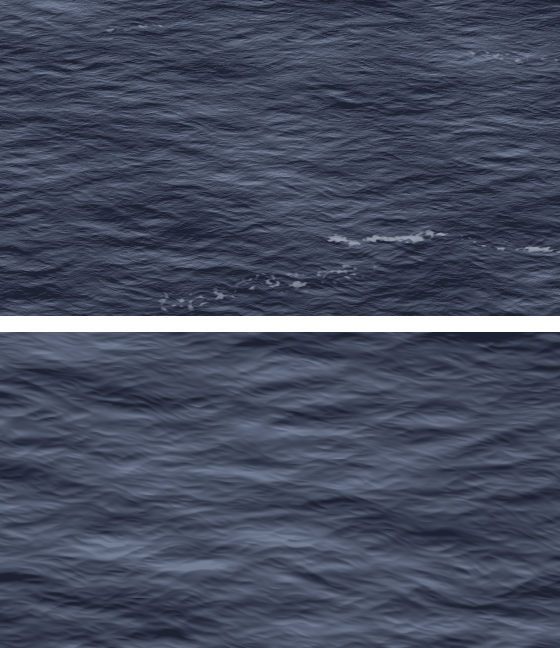
Top, the full canvas; bottom, a detail of the centre.
Reproduce this texture procedurally as a Shadertoy shader.

```glsl
// Dark navy open sea with wind-driven ripples, short swells and broken foam.

const vec3 DEEP_WATER = vec3(0.115, 0.135, 0.200);
const vec3 SKY_SHEEN = vec3(0.420, 0.460, 0.550);
const vec3 FOAM = vec3(0.640, 0.670, 0.730);

vec2 hash2(vec2 cell) {
    vec3 h = fract(cell.xyx * vec3(0.1031, 0.1030, 0.0973));
    h += dot(h, h.yzx + 33.33);
    return fract((h.xx + h.yz) * h.zy) * 2.0 - 1.0;
}

// Gradient noise, centred on zero
float noise(vec2 p) {
    vec2 cell = floor(p), f = fract(p);
    vec2 u = f * f * f * (f * (f * 6.0 - 15.0) + 10.0);
    vec2 right = vec2(1.0, 0.0), up = vec2(0.0, 1.0);
    float a = dot(hash2(cell), f);
    float b = dot(hash2(cell + right), f - right);
    float c = dot(hash2(cell + up), f - up);
    float d = dot(hash2(cell + 1.0), f - 1.0);
    return mix(mix(a, b, u.x), mix(c, d, u.x), u.y);
}

// Rounded ridges along the zero lines of the noise
float crest(vec2 p, float roundness) {
    float n = noise(p);
    return -sqrt(n * n + roundness * roundness);
}

// Light on the far side of a crest, shadow on the near side
float crestShade(vec2 p, float roundness) {
    const float STEP = 0.14;
    return (crest(p, roundness) - crest(p + vec2(0.0, STEP), roundness)) / STEP;
}

// Sum of wave sizes, each stretched sideways and slightly tilted
float waveShade(vec2 p) {
    float shade = 0.0, frequency = 8.0;
    for (int i = 0; i < 6; i++) {
        float k = float(i);
        float tilt = 0.13 * (mod(k, 2.0) * 2.0 - 1.0) + 0.03;
        vec2 q = vec2(p.x, p.y + tilt * p.x);
        q *= frequency * vec2(0.27 + 0.025 * k, 1.0);
        float weight = 0.24 - 0.028 * abs(k - 1.8);
        shade -= weight * crestShade(q + 17.3 * k, 0.06);
        frequency *= 1.7;
    }
    return -shade;
}

// Soft band around a segment
float foamBand(vec2 p, vec2 a, vec2 b, float width) {
    vec2 along = b - a;
    float t = clamp(dot(p - a, along) / dot(along, along), 0.0, 1.0);
    vec2 away = (p - a - along * t) / vec2(2.5, 1.0);
    return exp(-dot(away, away) / (width * width));
}

// Broken flecks that thicken towards the middle of each band
float foamCover(vec2 p) {
    vec2 q = p + vec2(0.0, 0.035 * noise(p * vec2(6.0, 4.0) + 3.0));
    float band = foamBand(q, vec2(1.05, 0.235), vec2(1.35, 0.25), 0.020);
    band = max(band, foamBand(q, vec2(1.35, 0.25), vec2(1.80, 0.20), 0.014));
    band = max(band, 0.80 * foamBand(q, vec2(0.55, 0.04), vec2(1.12, 0.15), 0.038));
    band = max(band, 0.85 * foamBand(q, vec2(1.50, 0.84), vec2(1.80, 0.79), 0.016));
    band = max(band, 0.75 * foamBand(q, vec2(0.34, 0.905), vec2(0.55, 0.912), 0.010));
    float flecks = noise(p * vec2(24.0, 55.0)) + 0.7 * noise(p * vec2(62.0, 110.0));
    return band * smoothstep(0.0, 0.45, flecks + 0.75 * (band - 0.75));
}

void mainImage(out vec4 fragColor, in vec2 fragCoord) {
    vec2 p = fragCoord / iResolution.y;

    // Waves shrink gently with distance and bend over the swell
    vec2 water = vec2(p.x * (1.0 + 0.15 * p.y), p.y * (1.0 + 0.25 * p.y));
    water.y += 0.025 * noise(water * vec2(3.0, 5.0));
    water += 0.006 * noise(water * vec2(13.0, 24.0));

    // Broad patches of reflected sky and thin wind streaks
    float patches = 0.42 * noise(water * vec2(1.6, 4.5) + 5.0);
    float streaks = 0.22 * noise(water * vec2(9.0, 60.0) + 9.0);
    float tone = 0.39 + waveShade(water) + patches + streaks;
    tone += 0.07 * (smoothstep(0.0, 0.6, p.y) - 0.6);

    vec3 color = mix(DEEP_WATER, SKY_SHEEN, clamp(tone, 0.0, 1.1));
    color = mix(color, FOAM, 0.85 * foamCover(p));
    fragColor = vec4(color, 1.0);
}
```
